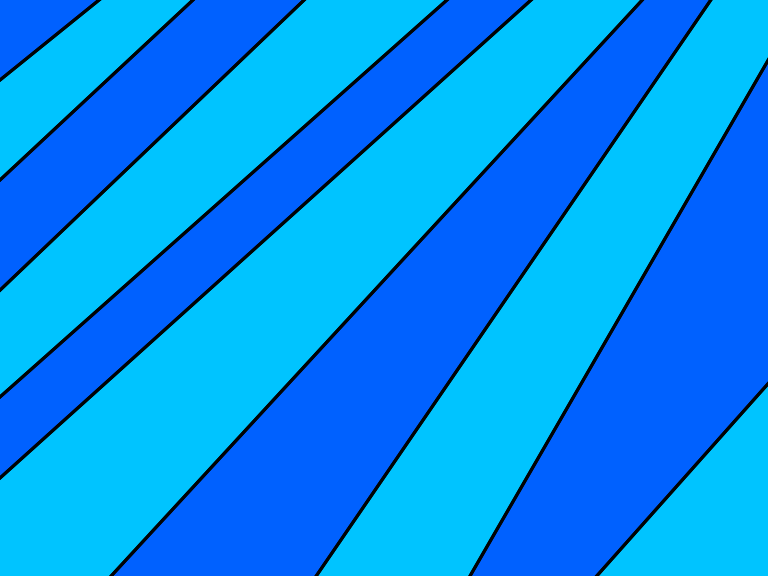
Write a Shadertoy shader that draws this background.

```glsl
// Slanted fan of alternating blue and cyan bands, divided by thin dark lines.
#define BLUE vec3(0.0, 0.38, 1.0)
#define CYAN vec3(0.0, 0.77, 1.0)
#define INK vec3(0.0, 0.01, 0.015)
#define LINE_HALF_WIDTH 0.003
#define EDGE_COUNT 9

// Where each band edge crosses the top (x) and bottom (y) of the canvas,
// in canvas heights from the left side.
const vec2 EDGES[EDGE_COUNT] = vec2[EDGE_COUNT](
    vec2(0.172, -1.066), vec2(0.335, -0.737), vec2(0.528, -0.520),
    vec2(0.776, -0.350), vec2(0.922, -0.189), vec2(1.115, 0.193),
    vec2(1.234, 0.549), vec2(1.394, 0.816), vec2(1.927, 1.036));

// Signed distance to an edge, positive on its right side.
float edgeDistance(vec2 p, vec2 crossing) {
    float run = crossing.x - crossing.y;
    return (p.x - crossing.y - run * p.y) / sqrt(1.0 + run * run);
}

void mainImage(out vec4 fragColor, in vec2 fragCoord) {
    vec2 p = fragCoord / iResolution.y;
    float halfPixel = 0.5 / iResolution.y;

    // Count the edges passed and find the nearest one.
    int band = 0;
    float nearest = 10.0;
    for (int i = 0; i < EDGE_COUNT; i++) {
        float d = edgeDistance(p, EDGES[i]);
        band += int(d > 0.0);
        nearest = min(nearest, abs(d));
    }

    // Alternate the fills, then lay the smooth line on top.
    vec3 color = band % 2 == 0 ? BLUE : CYAN;
    float line = 1.0 - smoothstep(-halfPixel, halfPixel, nearest - LINE_HALF_WIDTH);
    fragColor = vec4(mix(color, INK, line), 1.0);
}
```
